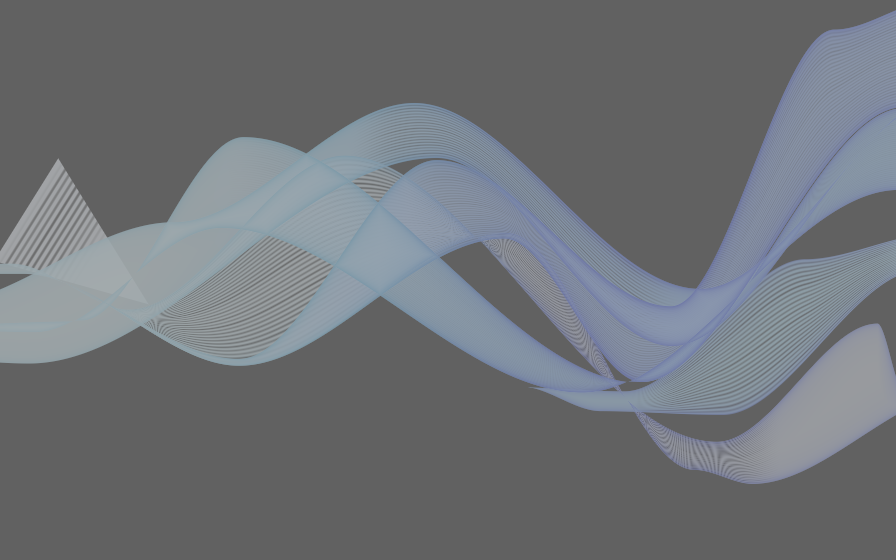
Write a WebGL 1 fragment shader that draws this background.

```glsl
precision highp float;
// Translucent, finely combed ribbons twisting across a flat grey ground.
// Each ribbon lies between two waves eased from crest to trough; stripes run
// along it, and its soft edge creases are blended over everything at the end.

uniform vec2 u_resolution;

const float UNITS = 100.0;        // canvas height in drawing units
const float OPACITY = 0.88;
const float CREASE_FINE = 0.55;   // falloff of the sharp crease line
const float CREASE_WIDE = 4.0;    // falloff of the shading beside it
const float FAN_PITCH = 1.1;
const vec3 GROUND = vec3(0.38);
const vec3 PALE = vec3(0.64, 0.67, 0.68);
const vec3 SILVER = vec3(0.63, 0.64, 0.65);
const vec3 AQUA = vec3(0.58, 0.65, 0.68);
const vec3 SKY = vec3(0.56, 0.63, 0.69);
const vec3 PERIWINKLE = vec3(0.56, 0.61, 0.69);
const vec3 TEAL_CREASE = vec3(0.40, 0.57, 0.64);
const vec3 VIOLET_CREASE = vec3(0.38, 0.41, 0.64);

float hash(float n) {
  n = fract(n * 0.1031);
  n *= n + 33.33;
  return fract(n * (n + n));
}

// Height of a wave eased through six turning points (xa, xb) -> (ya, yb).
float wave(float x, vec3 xa, vec3 xb, vec3 ya, vec3 yb) {
  float y = mix(ya.x, ya.y, smoothstep(xa.x, xa.y, x));
  y = mix(y, ya.z, smoothstep(xa.y, xa.z, x));
  y = mix(y, yb.x, smoothstep(xa.z, xb.x, x));
  y = mix(y, yb.y, smoothstep(xb.x, xb.y, x));
  return mix(y, yb.z, smoothstep(xb.y, xb.z, x));
}

// Height and slope of a ribbon edge.
vec2 edge(float x, vec3 xa, vec3 xb, vec3 ya, vec3 yb) {
  float y = wave(x, xa, xb, ya, yb);
  return vec2(y, (wave(x + 0.1, xa, xb, ya, yb) - y) / 0.1);
}

// Dark share of a comb of stripes; soft is the pixel size in stripe widths.
float comb(float lane, float soft) {
  float gap = smoothstep(0.3 - soft, 0.3 + soft, abs(fract(lane) - 0.5));
  return gap * (0.55 + 0.45 * hash(floor(lane + 0.5) + 7.0));
}

// Stripes hold count, depth, and the x range in which they open.
void ribbon(inout vec3 color, inout float crease, vec2 p, float px,
            vec2 a, vec2 b, vec3 tint, vec4 stripes, float creaseGain) {
  vec2 high = a.x > b.x ? a : b;
  vec2 low = a.x > b.x ? b : a;
  float slant = inversesqrt(1.0 + high.y * high.y);
  float d = min((high.x - p.y) * slant,
                (p.y - low.x) * inversesqrt(1.0 + low.y * low.y));
  float inside = clamp(d / px, 0.0, 1.0);
  float width = max(high.x - low.x, 0.01);
  float soft = clamp(px * stripes.x / (width * slant), 0.03, 0.3);
  float open = smoothstep(stripes.z, stripes.z + 10.0, p.x)
             * (1.0 - smoothstep(stripes.w - 10.0, stripes.w, p.x));
  float gap = comb((p.y - low.x) / width * stripes.x, soft);
  vec3 body = mix(PALE, tint, smoothstep(20.0, 95.0, p.x));
  color = mix(color, body, inside * OPACITY * (1.0 - stripes.y * open * gap));
  d = max(d, 0.0);
  float line = 0.65 * exp(-d / CREASE_FINE) + 0.3 * exp(-d / CREASE_WIDE);
  crease = max(crease, inside * line * creaseGain);
}

// Pointed fan of straight stripes at the left.
void fan(inout vec3 color, vec2 p, float px) {
  vec2 q = p - vec2(10.4, 71.9);
  float left = dot(q, vec2(0.848, -0.53));
  float right = dot(q, vec2(-0.85, -0.526));
  float d = min(min(left, right), p.y - 53.0 + 0.28 * p.x);
  float depth = 0.9 * smoothstep(0.5, 3.0, left) * (1.0 - smoothstep(9.0, 16.0, left));
  float gap = comb(left / FAN_PITCH, clamp(px / FAN_PITCH, 0.03, 0.3));
  color = mix(color, SILVER, clamp(d / px, 0.0, 1.0) * (1.0 - depth * gap));
}

void main() {
  float px = UNITS / u_resolution.y;
  vec2 p = gl_FragCoord.xy * px;
  float x = p.x;
  vec3 color = GROUND;
  float crease = 0.0;
  fan(color, p, px);

  // Low ribbon: combed trough at the left, silver scoop at the right.
  vec2 a = edge(x, vec3(2.0, 23.0, 61.5), vec3(128.0, 156.7, 161.5), vec3(53.0, 44.8, 72.3), vec3(21.2, 42.3, 30.2));
  vec2 b = edge(x, vec3(4.2, 42.7, 90.6), vec3(124.0, 134.4, 173.0), vec3(51.0, 34.6, 58.5), vec3(16.0, 13.5, 30.2));
  ribbon(color, crease, p, px, a, b, SILVER, vec4(34.0, 0.9, 18.0, 140.0), 0.7);

  // Short ribbon from the lower middle to the right side.
  a = edge(x, vec3(-20.0, 93.0, 111.5), vec3(143.8, 167.0, 200.0), vec3(30.9, 30.9, 30.2), vec3(53.8, 58.3, 58.3));
  b = edge(x, vec3(-20.0, 93.0, 107.3), vec3(129.0, 164.6, 200.0), vec3(30.9, 30.9, 26.5), vec3(25.8, 51.7, 51.7));
  ribbon(color, crease, p, px, a, b, AQUA, vec4(24.0, 0.85, 112.0, 165.0), 0.6);

  // Long ribbon: pale sheet at the left, then the highest middle arch.
  a = edge(x, vec3(-12.5, 31.0, 74.0), vec3(125.0, 171.0, 200.0), vec3(45.4, 60.4, 81.7), vec3(48.5, 84.4, 84.4));
  b = edge(x, vec3(-20.0, 5.2, 78.0), vec3(120.0, 167.0, 200.0), vec3(36.5, 35.0, 71.7), vec3(38.1, 81.2, 81.2));
  ribbon(color, crease, p, px, a, b, SKY, vec4(20.0, 0.75, 62.0, 122.0), 0.8);

  // Inner arch that opens into the tall sheet at the upper right.
  a = edge(x, vec3(4.2, 42.7, 78.0), vec3(119.8, 149.0, 167.0), vec3(51.0, 36.0, 71.5), vec3(45.4, 94.8, 100.0));
  b = edge(x, vec3(4.2, 42.7, 90.0), vec3(114.6, 161.5, 200.0), vec3(51.0, 34.6, 57.3), vec3(31.7, 80.8, 80.8));
  ribbon(color, crease, p, px, a, b, PERIWINKLE, vec4(34.0, 0.4, 70.0, 190.0), 0.9);

  // Broad front ribbon: left arch, long descent, rise at the right.
  a = edge(x, vec3(-20.0, 14.6, 43.5), vec3(114.6, 161.5, 200.0), vec3(41.7, 42.7, 75.6), vec3(31.7, 80.8, 80.8));
  b = edge(x, vec3(-20.0, 6.2, 39.5), vec3(104.0, 160.5, 200.0), vec3(41.5, 40.6, 59.2), vec3(29.8, 66.0, 66.0));
  ribbon(color, crease, p, px, a, b, SKY, vec4(40.0, 0.12, 40.0, 180.0), 0.85);

  vec3 creaseColor = mix(TEAL_CREASE, VIOLET_CREASE, smoothstep(55.0, 105.0, x));
  creaseColor = mix(creaseColor, PERIWINKLE, 0.3 * smoothstep(125.0, 155.0, x));
  color = mix(color, creaseColor, crease * mix(0.35, 0.95, smoothstep(0.0, 95.0, x)));
  gl_FragColor = vec4(color, 1.0);
}
```
